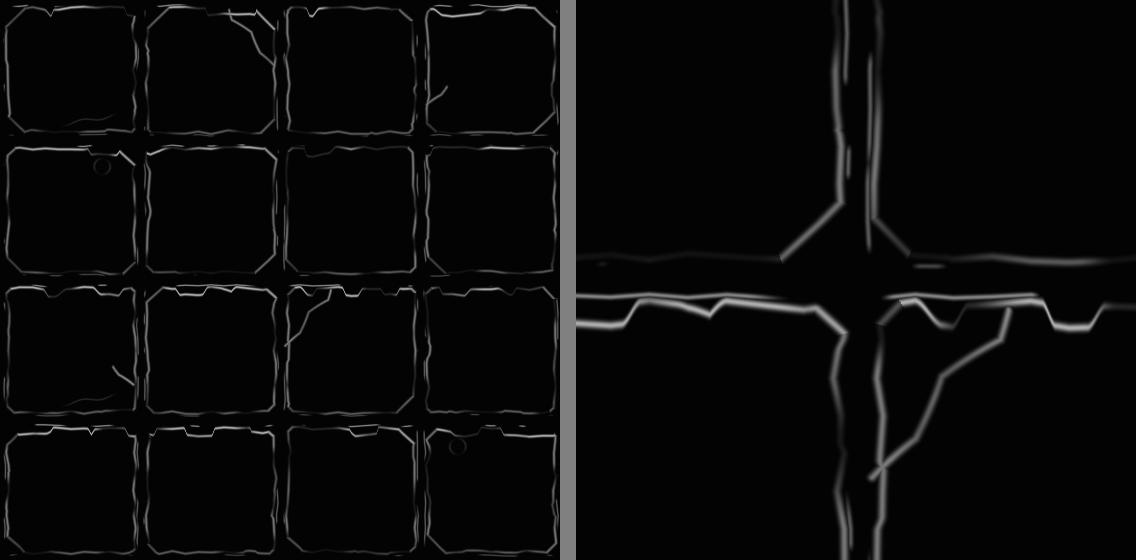
Left: the whole. Right: its middle third, enlarged.
This texture map is drawn by a WebGL 2 fragment shader. Its source:

```glsl
#version 300 es
precision highp float;
// Worn stone tile edge mask: a four by four grid of chipped, cracked outlines on black.

#define TILES 4.0
#define HALF_SIZE 0.45
#define LINE_WIDTH 0.0095
#define WOBBLE 0.024
#define CHIP_DEPTH 0.05
#define CORNER_CUT 0.15
#define TOP_LIGHT 0.68
#define SIDE_LIGHT 0.46
#define BOTTOM_LIGHT 0.34
#define CRACK_LIGHT 0.55
#define BACKGROUND 0.01

uniform vec2 u_resolution;
out vec4 fragColor;

float hash(vec2 p) {
    p = fract(p * vec2(0.1031, 0.1137));
    p += dot(p, p.yx + 33.33);
    return fract((p.x + p.y) * p.x * 17.0);
}

// Angular noise: straight pieces between random heights.
float jagged(float x, float seed) {
    float cell = floor(x);
    return mix(hash(vec2(cell + 40.0, seed)), hash(vec2(cell + 41.0, seed)), x - cell);
}

// Soft line profile, never thinner than the sampling allows.
float stroke(float dist, float width, float pixel) {
    float r = dist / max(width, 0.7 * pixel);
    return exp(-r * r);
}

// Zigzag stroke from a to b.
float crack(vec2 p, vec2 a, vec2 b, float bend, float pixel) {
    float len = distance(a, b);
    vec2 dir = (b - a) / len;
    float along = dot(p - a, dir);
    float across = dot(p - a, vec2(-dir.y, dir.x));
    float zigzag = 1.0 - 4.0 * abs(fract((along - 0.067) / 0.31 + 0.5) - 0.5);
    float offset = bend * (1.0 - 0.7 * along / len) * zigzag;
    float beyond = max(max(-along, along - len), 0.0);
    return stroke(length(vec2(across - offset, beyond)), LINE_WIDTH, pixel);
}

// Chipped outline with cut corners and loose dashes outside it.
float outline(vec2 q, vec2 id, float pixel) {
    float edge = -1.0, light = 0.0, dashes = 0.0;
    for (int i = 0; i < 4; i++) {
        float angle = float(i) * 1.5707963;
        vec2 normal = vec2(sin(angle), cos(angle));
        vec2 tangent = vec2(normal.y, -normal.x);
        float seed = dot(id, vec2(17.0, 71.0)) + float(i) * 5.3 + 3.0;
        float along = dot(q, tangent);
        float outward = dot(q, normal) - HALF_SIZE;
        float gain = i == 0 ? TOP_LIGHT : (i == 2 ? BOTTOM_LIGHT : SIDE_LIGHT);

        // Side, with chips deepest along the top
        float wobble = WOBBLE * (jagged(along * 11.0, seed) - 0.5);
        float chip = CHIP_DEPTH * (i == 0 ? 1.0 : 0.2)
            * smoothstep(0.62, 0.76, jagged(along * 7.0, seed + 7.0));
        float wear = mix(0.2, 1.0, smoothstep(0.15, 0.7, jagged(along * 8.0, seed + 13.0)));
        float side = outward + wobble + chip;
        if (side > edge) { edge = side; light = gain * wear; }

        // Corner shared with the next side
        float cut = mix(0.025, CORNER_CUT, pow(hash(vec2(seed, 9.0)), 2.0));
        float corner = (dot(q, normal + tangent) - 2.0 * HALF_SIZE + cut) * 0.7071 + wobble * 0.4;
        if (corner > edge) { edge = corner; light = gain * mix(0.5, 0.9, wear); }

        // Loose dashes
        float mask = smoothstep(0.6, 0.8, jagged(along * 9.0, seed + 23.0))
            * smoothstep(HALF_SIZE, HALF_SIZE - 0.04, abs(along));
        dashes = max(dashes, gain * 0.75 * mask * stroke(outward - 0.019 + wobble * 0.6, 0.006, pixel));
    }
    return max(light * stroke(edge, LINE_WIDTH, pixel), dashes);
}

void main() {
    vec2 grid = gl_FragCoord.xy / u_resolution * TILES;
    float pixel = TILES / min(u_resolution.x, u_resolution.y);
    vec2 id = floor(grid);
    vec2 p = fract(grid);
    float value = outline((p - vec2(0.508, 0.497)) * vec2(0.99, 1.015), id, pixel);

    // Damage faces the other way in the left half
    vec2 m = vec2(id.x < 1.5 ? 1.0 - p.x : p.x, p.y);
    float isSplit = step(abs(2.0 * id.x + id.y - 5.0), 0.1);
    float isNicked = step(abs(2.0 * id.x - 3.0 * id.y + 3.0), 0.1);
    float isRinged = step(abs(2.0 * id.x + 3.0 * id.y - 6.0), 0.1);
    float isScratched = step(id.x, 0.1) * mod(id.y, 2.0);

    // Long corner splits and short nicks
    float fade = mix(0.6, 1.0, jagged(m.y * 14.0, id.x + 5.0));
    float split = crack(m, vec2(0.36, 0.93), vec2(0.045, 0.525), 0.035, pixel);
    float nick = crack(m, vec2(0.19, 0.38), vec2(0.05, 0.25), 0.02, pixel);
    value = max(value, CRACK_LIGHT * fade * max(isSplit * split, isNicked * nick));

    // Faint pits and scratches
    vec2 pit = m - vec2(0.27, 0.81);
    float ring = stroke(length(pit) - 0.057, 0.009, pixel) * (0.6 + 0.4 * sin(atan(pit.y, pit.x) * 2.0 + 1.0));
    float curve = 0.12 + 0.17 * (p.x - 0.5) + 0.012 * sin(p.x * 24.0);
    float scratch = stroke(p.y - curve, 0.007, pixel)
        * smoothstep(0.4, 0.55, p.x) * smoothstep(0.87, 0.75, p.x);
    value = max(value, 0.14 * max(isRinged * ring, isScratched * scratch));

    fragColor = vec4(vec3(max(value, BACKGROUND)), 1.0);
}
```
